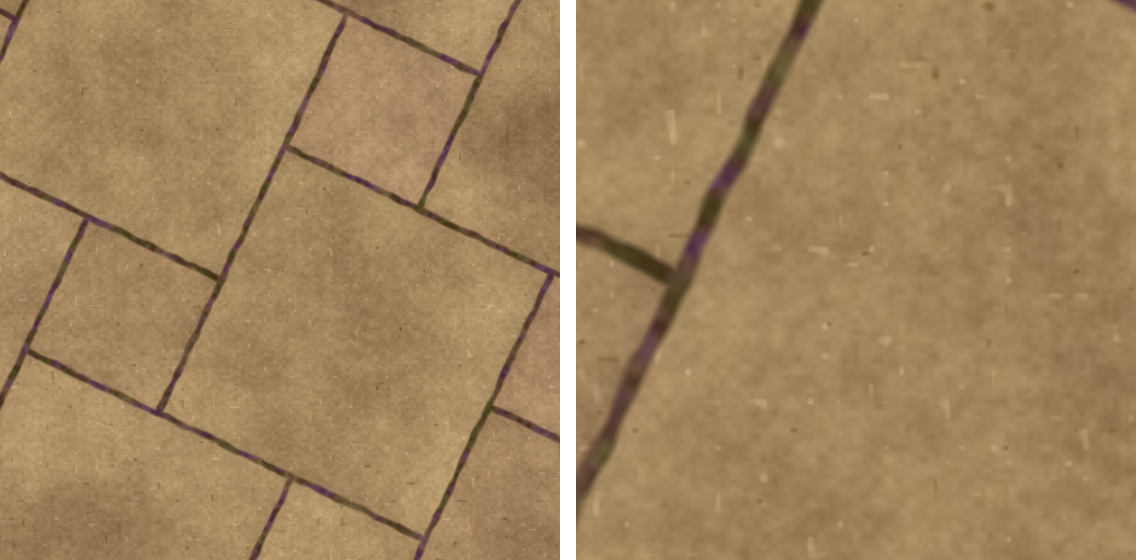
Left, the full canvas; right, a detail of the centre.
Give the GLSL for this texture, as a WebGL 1 fragment shader.

```glsl
precision highp float;

uniform vec2 u_resolution;

float hash(vec2 p) {
  return fract(sin(dot(p, vec2(127.1, 311.7))) * 43758.5453);
}

float noise(vec2 p) {
  vec2 i = floor(p), f = fract(p);
  f = f * f * (3.0 - 2.0 * f);
  return mix(mix(hash(i), hash(i + vec2(1.0, 0.0)), f.x),
             mix(hash(i + vec2(0.0, 1.0)), hash(i + vec2(1.0, 1.0)), f.x), f.y);
}

float fbm(vec2 p) {
  float sum = 0.0, amplitude = 0.5;
  for (int i = 0; i < 4; i++) {
    sum += amplitude * noise(p);
    p = mat2(1.6, 1.2, -1.2, 1.6) * p + 7.3;
    amplitude *= 0.5;
  }
  return sum / 0.9375;
}

// Two-to-one square tiling: xy = tile origin, z = side length.
// Every unit cell belongs to one of five classes; class 4 is the small tile.
vec3 findTile(vec2 p) {
  vec2 cell = floor(p);
  float k = floor(mod(cell.x + 2.0 * cell.y + 0.5, 5.0));
  if (k > 3.5) return vec3(cell, 1.0);
  float row = step(1.5, k);
  return vec3(cell - vec2(k - 2.0 * row, row), 2.0);
}

vec3 stoneColor(vec2 uv, vec2 local, vec3 tile) {
  float seed = hash(tile.xy + 3.7);
  vec2 shift = tile.xy * 5.3;

  // Cloudy mottling, with a worn brown stain in each large tile
  float clouds = fbm(uv * 7.0 + shift) - 0.5;
  float blotches = fbm(uv * 22.0 + shift) - 0.5;
  vec2 stainCenter = vec2(0.95, 0.7) + 0.3 * (vec2(seed, hash(tile.yx)) - 0.5);
  float stain = 1.0 - smoothstep(0.1, 1.15, length(local - stainCenter) + clouds * 0.9);
  stain *= step(1.5, tile.z);
  float tone = 0.015 + 0.15 * clouds + 0.07 * blotches - 0.075 * stain + 0.03 * (seed - 0.5);
  vec3 color = vec3(0.66, 0.535, 0.385) + tone * vec3(1.0, 0.97, 0.75);
  color += (hash(tile.xy + 9.1) - 0.5) * vec3(0.012, -0.012, 0.016);

  // Sandy grain, pale flecks and dark pits
  float grain = noise(uv * 150.0) + 0.7 * noise(uv * 290.0 + 31.0) - 0.85;
  color += 0.055 * grain;
  color += 0.05 * (noise(uv * 75.0 + 12.0) - 0.5) * vec3(1.0, 0.75, 0.65);
  color += 0.09 * smoothstep(0.86, 1.0, noise(uv * 110.0 + 53.0));
  color -= 0.10 * smoothstep(0.88, 1.0, noise(uv * 95.0 + 87.0));
  return color;
}

vec3 jointColor(vec2 uv) {
  vec3 brown = vec3(0.33, 0.23, 0.17);
  vec3 plum = vec3(0.34, 0.21, 0.28);
  vec3 olive = vec3(0.31, 0.27, 0.14);
  float hue = noise(uv * 48.0 + 5.0);
  vec3 color = mix(olive, brown, smoothstep(0.15, 0.45, hue));
  color = mix(color, plum, smoothstep(0.5, 0.8, hue));
  return color + 0.13 * (noise(uv * 125.0 + 19.0) - 0.5);
}

void main() {
  vec2 uv = gl_FragCoord.xy / u_resolution;

  // Rotated tile coordinates, one unit per small tile
  vec2 q = uv - vec2(0.2826, 0.2617);
  vec2 p = vec2(dot(q, vec2(0.904, -0.427)), dot(q, vec2(0.427, 0.904))) / 0.264;
  p += 0.014 * (vec2(noise(uv * 40.0), noise(uv * 40.0 + 23.0)) - 0.5);

  vec3 tile = findTile(p);
  vec2 local = p - tile.xy;
  vec2 inset = min(local, tile.z - local);
  float edge = min(inset.x, inset.y);
  vec3 color = stoneColor(uv, local, tile);

  // Soiled tile borders and uneven narrow joints
  color *= 1.0 - 0.07 * (1.0 - smoothstep(0.0, 0.13, edge)) * noise(uv * 16.0 + 41.0);
  float halfWidth = 0.021 + 0.009 * (noise(uv * 60.0 + 67.0) - 0.5);
  float blur = max(0.013, 2.0 / (0.264 * u_resolution.y) * 0.75);
  float joint = 1.0 - smoothstep(halfWidth - blur, halfWidth + blur, edge);
  joint *= 0.72 + 0.28 * smoothstep(0.1, 0.5, noise(uv * 35.0 + 71.0));
  color = mix(color, jointColor(uv), joint);

  gl_FragColor = vec4(color, 1.0);
}
```
